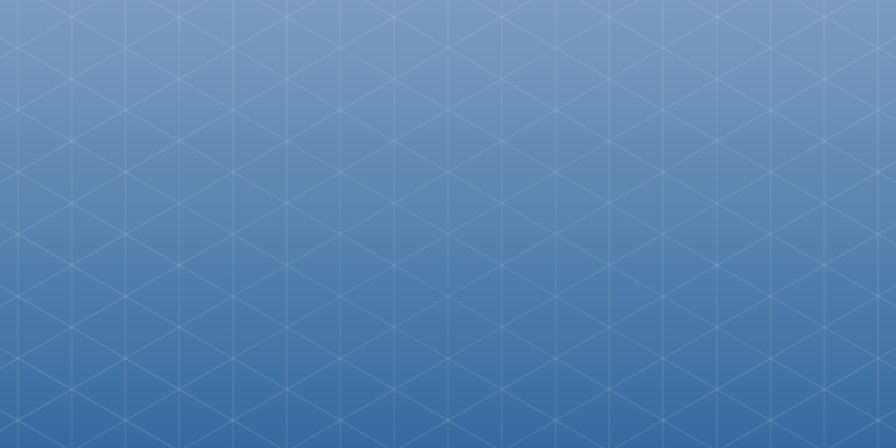
This background is drawn by a WebGL 2 fragment shader. Its source:

```glsl
#version 300 es
precision highp float;

uniform vec2 u_resolution;
out vec4 fragColor;

float hash(vec2 p) {
    return fract(sin(dot(p, vec2(127.1, 311.7))) * 43758.55);
}

float noise(vec2 p) {
    vec2 cell = floor(p);
    vec2 f = fract(p);
    f = f * f * (3.0 - 2.0 * f);
    return mix(mix(hash(cell), hash(cell + vec2(1, 0)), f.x),
               mix(hash(cell + vec2(0, 1)), hash(cell + vec2(1, 1)), f.x), f.y);
}

// Coverage of evenly spaced parallel lines across the given direction
float parallelLines(vec2 p, vec2 normal, float spacing, float pixel) {
    float d = dot(p, normal) / spacing;
    float lineDistance = abs(d - round(d)) * spacing;
    return 1.0 - smoothstep(0.0022 - 0.5 * pixel, 0.0022 + 0.7 * pixel, lineDistance);
}

void main() {
    float pixel = 1.0 / u_resolution.y;
    vec2 uv = gl_FragCoord.xy / u_resolution;
    vec2 p = gl_FragCoord.xy * pixel;

    // Vertical sky gradient
    vec3 deepBlue = vec3(0.212, 0.415, 0.624);
    vec3 paleBlue = vec3(0.484, 0.612, 0.756);
    vec3 color = mix(deepBlue, paleBlue, uv.y);

    // Triangular lattice: upright lines and two diagonals at 30 degrees
    vec2 lattice = p - vec2(0.5 * u_resolution.x * pixel, 0.0616);
    float centreFade = mix(0.8, 1.1, smoothstep(0.1, 0.6, length(uv - 0.5)));
    for (int i = 0; i < 3; i++) {
        float angle = radians(60.0 * float(i));
        vec2 normal = vec2(cos(angle), sin(angle));
        float line = parallelLines(lattice, normal, 0.12, pixel);

        // Soft patches of wear, with fainter upright lines
        float wear = centreFade * mix(0.85, 1.15, noise(p * 3.0 + 17.0 * float(i)));
        float strength = (i == 0 ? 0.066 : 0.084) * wear;
        color = mix(color, vec3(0.88, 0.95, 1.0), line * strength);
    }

    fragColor = vec4(color, 1.0);
}
```
